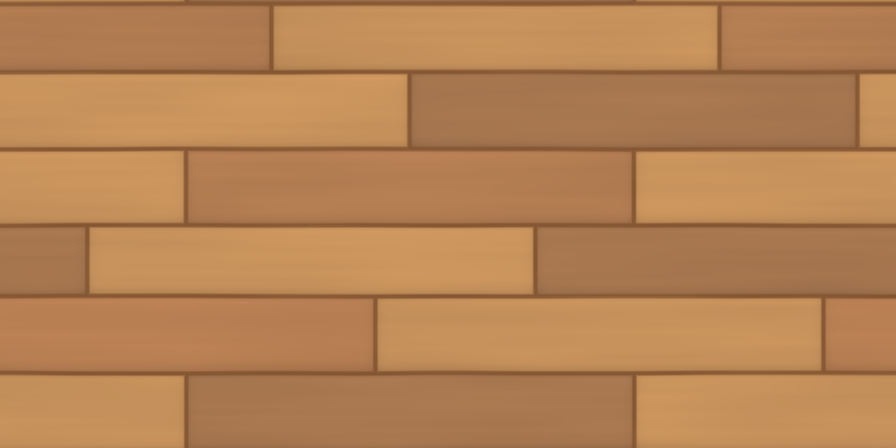
Reproduce this texture procedurally as a Shadertoy shader.

```glsl
// Staggered wooden floor planks, alternating honey and brown, with soft dark seams.

const int ROWS = 6;
// Top edge of each row, measured downward in canvas heights.
const float ROW_TOP[7] = float[7](0.008, 0.161, 0.333, 0.503, 0.661, 0.833, 1.008);
// Where the honey plank of each row starts; every plank is one canvas height long.
const float HONEY_START[6] = float[6](0.606, 1.914, 1.415, 0.195, 0.838, 1.416);
// Warmth of the brown plank in each row.
const float WARMTH[6] = float[6](0.65, 0.0, 0.65, 0.05, 1.0, 0.1);

const vec3 HONEY = vec3(0.785, 0.575, 0.362);
const vec3 BROWN = vec3(0.655, 0.465, 0.312);
const vec3 RUSSET = vec3(0.722, 0.498, 0.325);
const vec3 SEAM = vec3(0.52, 0.335, 0.195);

float hash(vec2 p) {
    return fract(sin(dot(p, vec2(127.1, 311.7))) * 43758.5453);
}

float valueNoise(vec2 p) {
    vec2 cell = floor(p);
    vec2 f = fract(p);
    f = f * f * (3.0 - 2.0 * f);
    float low = mix(hash(cell), hash(cell + vec2(1.0, 0.0)), f.x);
    float high = mix(hash(cell + vec2(0.0, 1.0)), hash(cell + 1.0), f.x);
    return mix(low, high, f.y);
}

// Long streaks plus broad cloudy stains, centred on zero.
float woodGrain(vec2 p, float seed) {
    vec2 q = p + seed * vec2(7.3, 3.1);
    float streaks = valueNoise(q * vec2(3.0, 75.0)) - 0.5;
    float stains = valueNoise(q * vec2(4.0, 19.0)) - 0.5;
    return 0.025 * streaks + 0.035 * stains;
}

// Soft line that is solid up to halfWidth from the edge.
float edgeLine(float dist, float halfWidth, float blur) {
    return 1.0 - smoothstep(halfWidth - blur, halfWidth + blur, dist);
}

void mainImage(out vec4 fragColor, in vec2 fragCoord) {
    vec2 uv = fragCoord / iResolution.xy;
    vec2 p = vec2(2.0 * uv.x, 1.0 - uv.y);
    float blur = max(0.003, 0.75 / iResolution.y);

    // Row, with a slight waver along the seams
    float y = p.y + 0.002 * (valueNoise(p * vec2(5.0, 6.0)) - 0.5);
    y = ROW_TOP[0] + mod(y - ROW_TOP[0], 1.0);
    int row = 0;
    for (int i = 1; i < ROWS; i++) {
        if (y >= ROW_TOP[i]) row = i;
    }
    float fromTop = y - ROW_TOP[row];
    float fromBottom = ROW_TOP[row + 1] - y;

    // Plank within the row
    float x = p.x - HONEY_START[row];
    float kind = mod(floor(x), 2.0);
    float along = fract(x);
    float toJoint = min(along, 1.0 - along);
    float seed = float(row) * 2.0 + kind;

    // Wood tone and grain
    vec3 color = mix(HONEY, mix(BROWN, RUSSET, WARMTH[row]), kind);
    color *= 1.0 + woodGrain(vec2(along, fromTop), seed);
    color *= 0.985 + 0.03 * valueNoise(vec2(along * 2.0, seed * 5.0));

    // Rounded edges: faint light on top, shadow toward the seams
    color *= 1.0 + 0.03 * exp(-abs(fromTop - 0.014) / 0.006);
    float shadow = 0.16 * exp(-fromBottom / 0.012) + 0.08 * exp(-fromTop / 0.008);
    shadow += 0.1 * exp(-toJoint / 0.008);
    color *= 1.0 - shadow;

    // Seams between rows and joints between planks
    float rowSeam = edgeLine(min(fromTop, fromBottom), 0.0048, blur);
    float joint = edgeLine(toJoint, 0.0048, blur);
    float wear = 0.8 + 0.2 * valueNoise(p * vec2(6.0, 12.0));
    color = mix(color, SEAM, max(rowSeam, joint) * wear);

    fragColor = vec4(color, 1.0);
}
```
